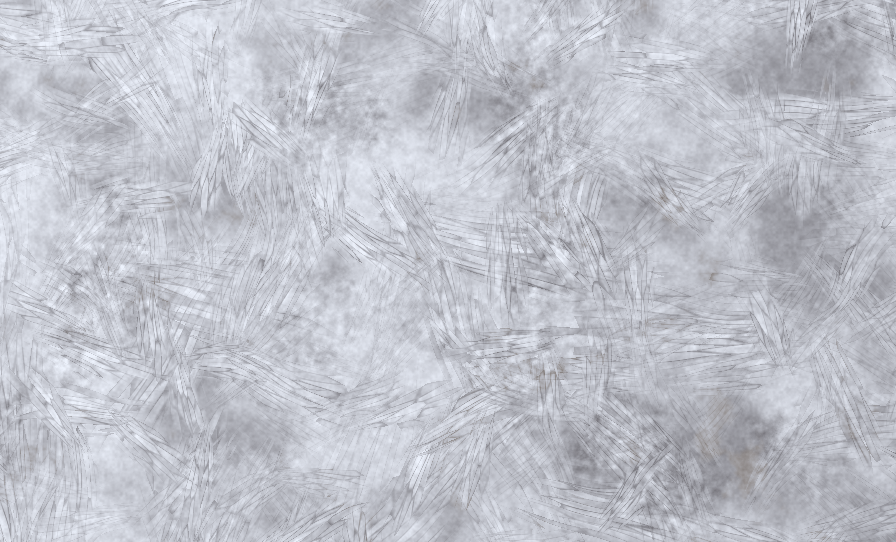
A WebGL 1 fragment shader for this texture:

```glsl
precision highp float;
uniform vec2 u_resolution;

const vec3 SHADOW = vec3(0.47, 0.465, 0.49);
const vec3 FROST = vec3(0.93, 0.95, 0.99);

float hash(vec2 p) {
  vec3 h = fract(p.xyx * 0.1031);
  h += dot(h, h.yzx + 33.33);
  return fract((h.x + h.y) * h.z);
}

vec2 hash2(vec2 p) {
  return vec2(hash(p), hash(p + 57.3));
}

mat2 rotation(float angle) {
  float c = cos(angle), s = sin(angle);
  return mat2(c, -s, s, c);
}

float valueNoise(vec2 p) {
  vec2 i = floor(p), f = fract(p);
  f = f * f * (3.0 - 2.0 * f);
  return mix(mix(hash(i), hash(i + vec2(1.0, 0.0)), f.x),
             mix(hash(i + vec2(0.0, 1.0)), hash(i + 1.0), f.x), f.y);
}

float fbm(vec2 p) {
  float sum = 0.0, weight = 0.5;
  for (int i = 0; i < 5; i++) {
    sum += weight * valueNoise(p);
    p = rotation(0.6) * p * 2.03 + 7.1;
    weight *= 0.5;
  }
  return sum;
}

// x: distance to the cell border, y: random value of the cell
vec2 cellular(vec2 p) {
  vec2 base = floor(p);
  float nearest = 8.0, second = 8.0, id = 0.0;
  for (int y = -1; y <= 1; y++) {
    for (int x = -1; x <= 1; x++) {
      vec2 cell = base + vec2(float(x), float(y));
      float d = length(cell + hash2(cell) - p);
      if (d < nearest) {
        second = nearest;
        nearest = d;
        id = hash(cell + 19.7);
      } else {
        second = min(second, d);
      }
    }
  }
  return vec2(second - nearest, id);
}

// Tone and cover of one fan of needles; q runs along the fan
vec2 needleFan(vec2 q, float seed, float fineness) {
  float d = length(q / vec2(0.74, 0.25));
  if (d > 1.3) return vec2(0.0);
  float across = q.y / (0.7 + 0.45 * q.x);
  vec2 blade = cellular(vec2(q.x * 2.4, across * fineness) + seed * 91.0);
  float gap = 1.0 - smoothstep(0.02, 0.26, blade.x);
  float fibre = valueNoise(vec2(q.x * 7.0, across * fineness * 2.6) + seed * 37.0);
  float tone = 0.735 + 0.15 * blade.y + 0.09 * (fibre - 0.5);
  tone -= gap * (0.06 + 0.18 * fract(blade.y * 7.3));
  float cover = 1.0 - smoothstep(0.55, 0.95, d + 0.6 * (blade.y - 0.5));
  return vec2(tone, cover);
}

// Lays one scattered generation of fans over a tone
float addFans(float tone, vec2 p, float scale, float layer) {
  vec2 g = p * scale + layer * 23.0;
  vec2 base = floor(g);
  for (int y = -1; y <= 1; y++) {
    for (int x = -1; x <= 1; x++) {
      vec2 cell = base + vec2(float(x), float(y));
      float seed = hash(cell + 3.1);
      float angle = 6.2832 * hash(cell + 11.9);
      vec2 q = rotation(angle) * (g - cell - hash2(cell));
      vec2 fan = needleFan(q, seed, 19.0 - 2.5 * layer);
      float opacity = mix(0.2, 0.95, hash(cell + 41.3));
      tone = mix(tone, fan.x, fan.y * opacity);
    }
  }
  return tone;
}

void main() {
  vec2 p = gl_FragCoord.xy / u_resolution.y;
  vec2 uv = gl_FragCoord.xy / u_resolution;
  vec2 bent = p + 0.016 * (vec2(valueNoise(p * 9.0), valueNoise(p * 9.0 + 31.0)) - 0.5);

  // Cloudy ice below the needles
  float cloud = smoothstep(0.28, 0.66, fbm(bent * 6.0 + 4.0));
  float tone = mix(0.62, 0.83, cloud);

  // Needles from coarse to fine
  for (int i = 0; i < 4; i++) {
    float layer = float(i);
    tone = addFans(tone, bent, 2.9 + 1.3 * layer, layer);
  }

  // Frost veils and pitted clear patches
  float veil = smoothstep(0.48, 0.72, fbm(p * 7.0 + 60.0));
  tone = mix(tone, 0.83, 0.4 * veil);
  float clear = smoothstep(0.5, 0.7, fbm(p * 5.0 + 90.0));
  float grain = fbm(p * 75.0) - 0.48;
  tone += grain * (0.13 + 0.22 * clear) - 0.045 * clear;
  tone += 0.05 * (valueNoise(p * 210.0) - 0.5);

  // Light falls off from the upper left
  tone += 0.075 * (1.0 - uv.x) + 0.05 * uv.y - 0.05;

  vec3 color = mix(SHADOW, FROST, clamp((tone - 0.47) / 0.46, 0.0, 1.0));
  float silt = smoothstep(0.6, 0.72, fbm(p * 13.0 + 17.0)) * (1.0 - smoothstep(0.55, 0.75, tone));
  color -= silt * vec3(0.0, 0.02, 0.05);
  gl_FragColor = vec4(color, 1.0);
}
```
